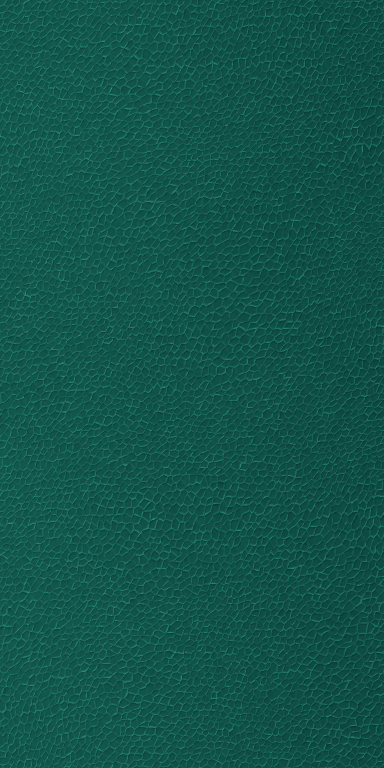
This texture is drawn by a WebGL 2 fragment shader. Its source:

```glsl
#version 300 es
precision highp float;
// Pebbled green leather: a gently warped, slanted and fairly even Voronoi grain
// whose thin creases catch light on the lower-right rim of each pebble and fall
// into shade on the other. Averaged over four samples per pixel.
uniform vec2 u_resolution;
out vec4 fragColor;

vec2 hash22(vec2 p) {
    vec3 a = fract(p.xyx * vec3(0.1031, 0.1030, 0.0973));
    a += dot(a, a.yzx + 33.33);
    return fract((a.xx + a.yz) * a.zy);
}

float valueNoise(vec2 p) {
    vec2 i = floor(p), f = fract(p);
    f = f * f * (3.0 - 2.0 * f);
    float low = mix(hash22(i).x, hash22(i + vec2(1, 0)).x, f.x);
    float high = mix(hash22(i + vec2(0, 1)).x, hash22(i + vec2(1, 1)).x, f.x);
    return mix(low, high, f.y);
}

// Alternate columns are shifted by half a cell so pebbles pack like bricks
vec2 seedPoint(vec2 cell) {
    float shift = 0.5 * mod(cell.y, 2.0) - 0.25;
    return 0.5 + vec2(shift, 0.0) + 0.6 * (hash22(cell) - 0.5);
}

// Returns crease distance, outward crease direction and a random value per pebble
vec4 pebbles(vec2 q) {
    vec2 base = floor(q), f = fract(q), nearest = vec2(0), nearestCell = vec2(0);
    float best = 8.0;
    for (int y = -1; y <= 1; y++)
    for (int x = -1; x <= 1; x++) {
        vec2 cell = vec2(x, y);
        vec2 r = cell + seedPoint(base + cell) - f;
        if (dot(r, r) < best) {
            best = dot(r, r);
            nearest = r;
            nearestCell = cell;
        }
    }
    float crease = 8.0;
    vec2 outward = vec2(0, 1);
    for (int y = -2; y <= 2; y++)
    for (int x = -2; x <= 2; x++) {
        vec2 cell = nearestCell + vec2(x, y);
        vec2 r = cell + seedPoint(base + cell) - f;
        vec2 span = r - nearest;
        if (dot(span, span) > 0.0001) {
            float d = dot(0.5 * (r + nearest), normalize(span));
            if (d < crease) {
                crease = d;
                outward = normalize(span);
            }
        }
    }
    return vec4(crease, outward, hash22(base + nearestCell + 71.0).x);
}

float leatherTone(vec2 p) {
    // Bend the grain, then slant and stretch it
    vec2 bend = vec2(valueNoise(p * 4.0), valueNoise(p * 4.0 + 40.0)) - 0.5;
    vec2 ripple = vec2(valueNoise(p * 45.0 + 9.0), valueNoise(p * 45.0 + 60.0)) - 0.5;
    vec2 w = p + 0.06 * bend + 0.008 * ripple;
    vec2 along = vec2(cos(0.98), sin(0.98));
    vec2 q = vec2(dot(w, along) * 45.0, dot(w, vec2(-along.y, along.x)) * 64.0) + 100.0;
    vec4 grain = pebbles(q);

    // Rim light with uneven glints, shade on the far side
    float facing = dot(grain.yz, normalize(vec2(-0.45, -0.9)));
    float rim = smoothstep(0.25, 0.0, grain.x);
    float glint = mix(0.3, 1.3, valueNoise(p * 110.0 + 25.0));
    float tone = 0.21 * glint * rim * smoothstep(-0.15, 0.85, facing);
    float shade = 0.6 + 0.8 * valueNoise(p * 80.0 + 90.0);
    tone -= 0.05 * shade * smoothstep(0.34, 0.03, grain.x) * smoothstep(0.1, 0.9, -facing);

    // Pebble variation, fine pores and broad falloff
    tone += 0.014 * (grain.w - 0.5) + 0.026 * (valueNoise(p * 170.0) - 0.5);
    tone += 0.012 * (valueNoise(p * 3.0 + 12.0) - 0.5);
    return tone + mix(0.008, -0.038, smoothstep(0.0, 1.0, p.x));
}

void main() {
    float tone = 0.0;
    for (int i = 0; i < 4; i++) {
        vec2 offset = vec2(i & 1, i >> 1) * 0.5 - 0.25;
        tone += 0.25 * leatherTone((gl_FragCoord.xy + offset) / u_resolution.x);
    }
    fragColor = vec4(vec3(0.07, 0.33, 0.29) + tone * vec3(0.4, 1.0, 0.8), 1.0);
}
```
